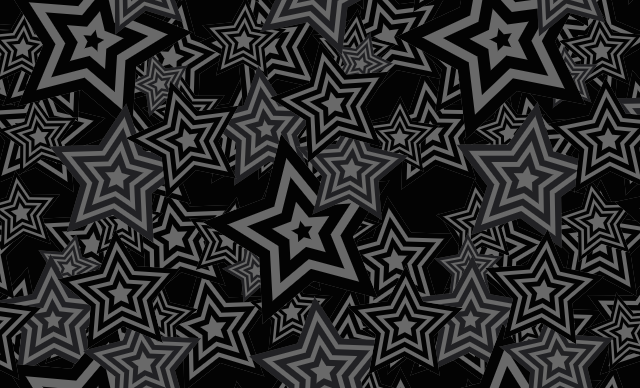
A WebGL 1 fragment shader for this pattern:

```glsl
precision highp float;

uniform vec2 u_resolution;

const vec3 BLACK = vec3(0.01);
const vec3 CHARCOAL = vec3(0.13, 0.13, 0.14);
const vec3 GRAY = vec3(0.41);

float hash(vec2 p) {
  return fract(sin(dot(p, vec2(127.1, 311.7))) * 43758.5453);
}

// 0 at the center of an upright five-pointed star, 1 on its outline
float starMetric(vec2 p, float radius, float tilt) {
  float sector = 1.256637;
  float a = atan(p.x, p.y) + tilt;
  a = abs(mod(a + 0.5 * sector, sector) - 0.5 * sector);
  return length(p) * (cos(a) + 2.0 * sin(a)) / radius;
}

// Paints one star of nested outlines; rings is the band count per radius
void paintStar(inout vec3 color, vec2 p, float radius, float tilt, float rings, vec3 ink) {
  float inside = 1.0 - starMetric(p, radius, tilt);
  float blur = 2.236 / (u_resolution.y * radius);
  float t = min(inside * rings, 2.78);
  float band = abs(fract(t + 0.22) - 0.5);
  float light = clamp((band - 0.28) / (blur * rings) + 0.5, 0.0, 1.0);
  float cover = clamp(inside / blur + 0.5, 0.0, 1.0);
  color = mix(color, mix(ink, GRAY, light), cover);
}

// Repeats stars on staggered rows, each with its own shift, tilt and size
void starLayer(inout vec3 color, vec2 p, vec2 cell, vec2 origin, float jitter,
               float radius, float rings, vec3 ink) {
  vec2 g = (p - origin) / cell + 0.5;
  for (int j = -1; j <= 1; j++) {
    float row = floor(g.y) + float(j);
    float stagger = 0.5 * mod(row, 2.0);
    for (int i = -1; i <= 1; i++) {
      vec2 id = vec2(floor(g.x - stagger) + float(i), row);
      vec2 seed = id + origin * 17.0;
      vec2 shift = vec2(hash(seed), hash(seed + 5.3)) - 0.5;
      vec2 center = id + vec2(stagger, 0.0) + 0.5 + jitter * shift;
      float tilt = 0.6 * (hash(seed + 9.1) - 0.5);
      float size = radius * (0.95 + 0.1 * hash(seed + 2.7));
      paintStar(color, (g - center) * cell, size, tilt, rings, ink);
    }
  }
}

void main() {
  vec2 p = gl_FragCoord.xy / u_resolution.y;
  vec2 wide = vec2(1.07, 0.49);
  vec3 color = BLACK;

  // Crowded backdrop of small stars
  starLayer(color, p, vec2(0.27, 0.245), vec2(0.05, 0.13), 0.4, 0.17, 3.2, BLACK);
  starLayer(color, p, vec2(0.3, 0.245), vec2(0.16, 0.66), 0.4, 0.11, 3.4, BLACK);
  starLayer(color, p, vec2(0.535, 0.49), vec2(0.42, 0.81), 0.12, 0.088, 3.3, CHARCOAL);

  // Dominant stars with heavy outlines
  starLayer(color, p, wide, vec2(0.679, 0.666), 0.03, 0.17, 3.0, CHARCOAL);
  starLayer(color, p, wide, vec2(0.237, 0.9), 0.03, 0.26, 2.25, BLACK);

  // Medium stars on top
  starLayer(color, p, wide, vec2(0.295, 0.537), 0.03, 0.195, 3.1, CHARCOAL);
  starLayer(color, p, wide, vec2(0.905, 0.558), 0.03, 0.155, 3.2, CHARCOAL);
  starLayer(color, p, wide, vec2(0.496, 0.644), 0.03, 0.16, 3.2, BLACK);
  starLayer(color, p, wide, vec2(0.851, 0.737), 0.03, 0.16, 3.2, BLACK);

  gl_FragColor = vec4(color, 1.0);
}
```
